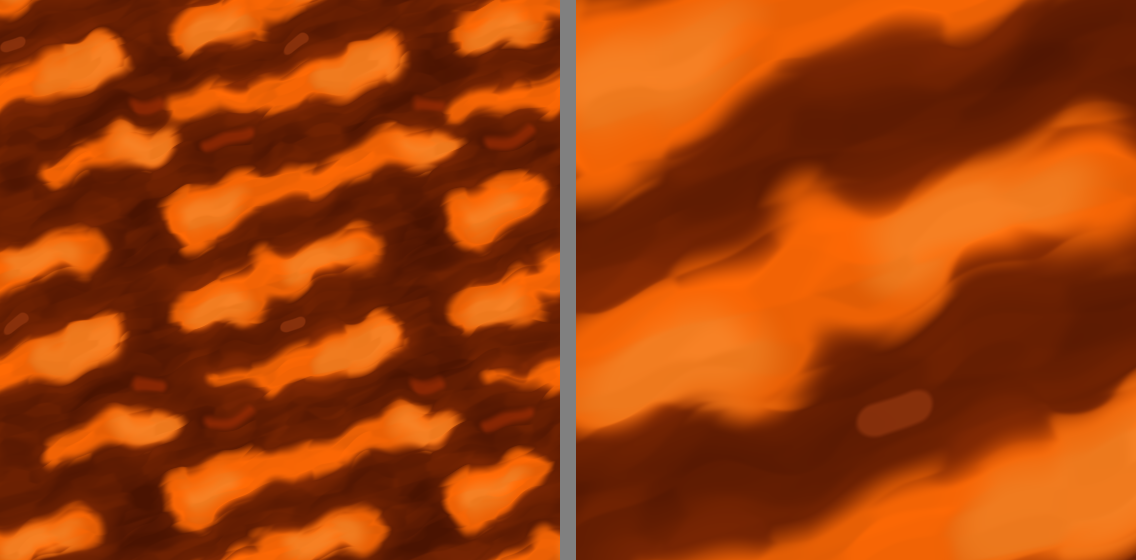
Left: the whole. Right: its middle third, enlarged.
Write a Shadertoy shader that draws this texture.

```glsl
const float REPEATS = 2.0;
const float TAU = 6.2831853;

const vec3 SHADOW = vec3(0.29, 0.075, 0.005);
const vec3 RUST = vec3(0.52, 0.165, 0.012);
const vec3 EMBER = vec3(0.60, 0.17, 0.015);
const vec3 ORANGE = vec3(0.95, 0.39, 0.02);
const vec3 AMBER = vec3(0.95, 0.50, 0.14);

vec3 hash3(vec2 cell) {
    vec3 k = vec3(dot(cell, vec2(127.1, 311.7)),
                  dot(cell, vec2(269.5, 183.3)),
                  dot(cell, vec2(419.2, 371.9)));
    return fract(sin(k) * 43758.545);
}

// Cellular brush dabs on a slanted lattice that wraps every unit.
// grid = columns, rows, rows climbed per unit of x
float dabs(vec2 q, vec3 grid) {
    vec2 u = vec2(grid.x * q.x, grid.y * q.y - grid.z * q.x);
    vec2 base = floor(u);
    float total = 0.0, weights = 0.0;
    for (int j = -1; j <= 1; j++)
    for (int i = -1; i <= 1; i++) {
        vec2 cell = base + vec2(i, j);
        float turn = floor((cell.x + 0.5) / grid.x);
        float row = floor(mod(cell.y + turn * grid.z + 0.5, grid.y));
        vec3 h = hash3(vec2(cell.x - turn * grid.x, row));
        vec2 offset = cell + 0.15 + 0.7 * h.xy - u;
        float w = exp(-14.0 * dot(offset, offset));
        total += w * h.z;
        weights += w;
    }
    return total / weights;
}

// Layered sines with whole frequencies over the canvas
vec2 sway(vec2 p) {
    vec2 a = TAU * p;
    return 0.012 * vec2(sin(4.0 * a.y + 2.0 * a.x), sin(6.0 * a.x - 2.0 * a.y + 1.0))
         + 0.006 * vec2(sin(9.0 * a.y - a.x), sin(11.0 * a.x + 3.0 * a.y));
}

// Column and row of the repeat whose centre is nearest
vec2 repeatId(vec2 q, vec2 centre) {
    return mod(floor(q - centre + 0.5), REPEATS);
}

// Distance to a tapered stroke; start trims its left end (-1 keeps all)
float stroke(vec2 q, vec2 centre, vec2 arm, vec2 radii, float start) {
    vec2 d = fract(q - centre + 0.5) - 0.5;
    float t = clamp(dot(d, arm) / dot(arm, arm), start, 1.0);
    return length(d - arm * t) - mix(radii.x, radii.y, 0.5 + 0.5 * t);
}

float blend(float a, float b, float k) {
    float h = max(k - abs(a - b), 0.0) / k;
    return min(a, b) - 0.25 * h * h * k;
}

// Glowing bodies and the links between them
float bodies(vec2 q) {
    vec2 ribbon = vec2(0.19, 0.385), link = vec2(0.79, 0.645);
    float cut = 1.0 - repeatId(q, ribbon).x;
    float thin = 1.0 - repeatId(q, link).y;
    float d = stroke(q, vec2(0.185, 0.73), vec2(0.18, 0.068), vec2(0.072, 0.085), -1.0);
    d = blend(d, stroke(q, link, vec2(0.18, 0.035), vec2(0.038, 0.05) - 0.025 * thin, -0.9 + 0.7 * thin), 0.05);
    d = blend(d, stroke(q, ribbon, vec2(0.30, 0.10), vec2(0.05) - 0.012 * cut, cut - 1.0), 0.05);
    d = blend(d, stroke(q, vec2(0.50, 0.485), vec2(0.06, -0.01), vec2(0.05, 0.06), -1.0), 0.04);
    d = blend(d, stroke(q, vec2(0.77, 0.253), vec2(0.085, 0.045), vec2(0.088), -1.0), 0.04);
    d = blend(d, stroke(q, vec2(0.135, 0.07), vec2(0.15, 0.035), vec2(0.06, 0.075), -1.0), 0.04);
    d = blend(d, stroke(q, vec2(0.78, 0.92), vec2(0.06, 0.005), vec2(0.088), -1.0), 0.04);
    return blend(d, stroke(q, vec2(0.95, 0.0), vec2(0.11, 0.04), vec2(0.05), -1.0), 0.05);
}

// Pale cores inside the bodies
float cores(vec2 q) {
    float d = stroke(q, vec2(0.27, 0.755), vec2(0.10, 0.035), vec2(0.05, 0.06), -1.0);
    d = min(d, stroke(q, vec2(0.51, 0.48), vec2(0.05, -0.01), vec2(0.035, 0.045), -1.0));
    d = min(d, stroke(q, vec2(0.76, 0.25), vec2(0.06, 0.03), vec2(0.03), -1.0));
    d = min(d, stroke(q, vec2(0.16, 0.075), vec2(0.08, 0.012), vec2(0.038, 0.045), -1.0));
    return min(d, stroke(q, vec2(0.78, 0.90), vec2(0.03, 0.005), vec2(0.055), -1.0));
}

void mainImage(out vec4 fragColor, in vec2 fragCoord) {
    vec2 p = fragCoord / iResolution.xy;
    vec2 q = REPEATS * (p + 0.6 * sway(p));

    // Paint texture: two layers shared by the repeats, one across the canvas
    float broad = dabs(q, vec3(4.0, 10.0, 3.0)) - 0.5;
    float fine = dabs(q, vec3(9.0, 26.0, 8.0)) - 0.5;
    float loose = dabs(p, vec3(13.0, 37.0, 11.0)) - 0.5;
    float ragged = 0.025 * broad + 0.025 * fine + 0.022 * loose;
    float body = bodies(q) + ragged;

    // Dark ground, warmer beside the bodies, deepest in one hollow
    float hollow = stroke(q, vec2(0.50, 0.15), vec2(0.05, 0.04), vec2(0.04), -1.0);
    float tone = 0.42 + 0.45 * broad + 0.3 * fine + 0.35 * loose
               + 0.25 * smoothstep(0.08, 0.0, body) - 0.25 * smoothstep(0.12, -0.04, hollow);
    vec3 color = mix(SHADOW, RUST, clamp(tone, 0.0, 1.0));

    // Faint embers
    float ember = min(stroke(q, vec2(0.52, 0.63), vec2(0.04, 0.008), vec2(0.012), -1.0),
                      stroke(q, vec2(0.81, 0.51), vec2(0.08, 0.035), vec2(0.006, 0.012), -1.0));
    color = mix(color, EMBER, 0.75 * smoothstep(0.02, -0.012, ember + 0.4 * ragged));
    float spot = stroke(q, vec2(0.04, 0.845), vec2(0.022, 0.008), vec2(0.022), -1.0);
    color = mix(color, RUST + 0.04, 0.8 * smoothstep(0.004, -0.004, spot));

    // Glowing paint and its cores
    vec3 glow = ORANGE * (1.0 + 0.10 * fine + 0.08 * loose);
    float core = smoothstep(0.04, -0.035, cores(q) + 1.3 * ragged);
    glow = mix(glow, AMBER + 0.04 * fine, 0.9 * core);
    color = mix(color, glow, smoothstep(0.022, -0.024, body));
    fragColor = vec4(color, 1.0);
}
```
